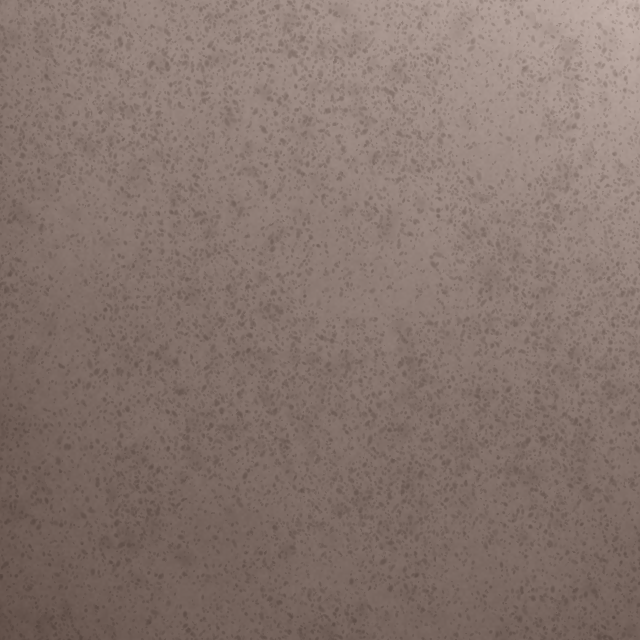
Write a three.js fragment shader that draws this texture.

```glsl
varying vec2 vUv;

const vec3 TINT = vec3(0.0, -0.069, -0.097);
const vec3 SPECK_SHADE = vec3(0.76, 0.735, 0.72);

float hash(vec2 p) {
  return fract(sin(dot(p, vec2(127.1, 311.7))) * 43758.5453);
}

vec2 hash2(vec2 p) {
  return vec2(hash(p), hash(p + 57.3));
}

float valueNoise(vec2 p) {
  vec2 cell = floor(p);
  vec2 f = fract(p);
  f = f * f * (3.0 - 2.0 * f);
  float low = mix(hash(cell), hash(cell + vec2(1.0, 0.0)), f.x);
  float high = mix(hash(cell + vec2(0.0, 1.0)), hash(cell + 1.0), f.x);
  return mix(low, high, f.y);
}

float fbm(vec2 p) {
  float sum = 0.0;
  float weight = 0.5;
  for (int i = 0; i < 4; i++) {
    sum += weight * valueNoise(p);
    p = p * 2.03 + 17.7;
    weight *= 0.5;
  }
  return sum / 0.9375;
}

// Soft, elongated flecks scattered one per grid cell; radius is in cells
float flecks(vec2 uv, float count, float density, float radius, float softness, float seed) {
  vec2 p = uv * count;
  vec2 home = floor(p);
  float cover = 0.0;
  for (int y = -1; y <= 1; y++) {
    for (int x = -1; x <= 1; x++) {
      vec2 cell = home + vec2(float(x), float(y));
      vec2 key = cell + seed;
      vec2 d = p - cell - hash2(key);
      float angle = 1.75 + (hash(key + 11.9) - 0.5) * 2.4;
      vec2 along = vec2(cos(angle), sin(angle));
      float stretch = mix(1.0, 1.9, hash(key + 23.1));
      vec2 local = vec2(dot(d, along) / stretch, dot(d, vec2(-along.y, along.x)));
      float size = radius * mix(0.55, 1.2, hash(key + 31.7));
      float shape = 1.0 - smoothstep(size * (1.0 - softness), size * (1.0 + softness), length(local));
      float strength = mix(0.35, 1.0, hash(key + 43.3));
      cover = max(cover, shape * strength * step(hash(key + 71.9), density));
    }
  }
  return cover;
}

// Diagonal light falloff with a bright upper right corner
float lighting(vec2 uv) {
  float bottom = mix(0.415, 0.455, uv.x);
  float top = mix(0.575, 0.665, uv.x);
  float light = mix(bottom, top, uv.y);
  light += 0.11 * exp(-4.5 * distance(uv, vec2(1.0)));
  light += 0.02 * sin(3.14159 * uv.x) * (1.0 - 0.5 * uv.y);
  return light - 0.025 * exp(-12.0 * uv.x);
}

void main() {
  vec2 uv = vUv;
  float patches = fbm(uv * 9.0 + 3.1);
  float density = smoothstep(0.2, 0.75, patches);

  // Stone body with faint clouds and fine grain
  float tone = lighting(uv);
  tone += 0.035 * (fbm(uv * 6.0 + 40.0) - 0.5);
  tone += 0.022 * (valueNoise(uv * 240.0) - 0.5);
  tone += 0.016 * (valueNoise(uv * vec2(150.0, 110.0) + 9.0) - 0.5);
  vec3 color = vec3(tone) + TINT;

  // Fine pits, larger flecks and blurred stains
  float fine = flecks(uv, 150.0, mix(0.3, 0.75, density), 0.3, 0.5, 5.0);
  float large = flecks(uv, 85.0, mix(0.12, 0.55, density), 0.27, 0.55, 83.0);
  float stain = flecks(uv, 32.0, mix(0.08, 0.5, density), 0.36, 0.9, 139.0);
  float cover = 1.0 - (1.0 - 0.55 * fine) * (1.0 - 0.7 * large) * (1.0 - 0.32 * stain);
  color *= mix(vec3(1.0), SPECK_SHADE, cover);

  gl_FragColor = vec4(color, 1.0);
}
```
